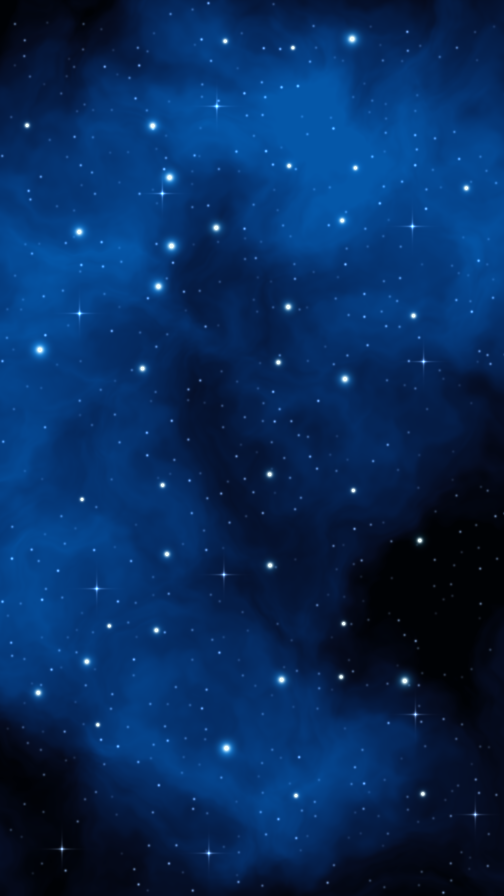
Write a WebGL 1 fragment shader that draws this texture.

```glsl
precision highp float;
// Deep blue nebula: a dark cavity inside a lopsided glowing ring of cloud,
// shaped by domain-warped gradient noise, then strewn with three grids of
// jittered stars: faint dust, bright haloed stars and cross-shaped sparkles.
uniform vec2 u_resolution;

// Nebula (lengths in canvas heights, tones as blue level)
const vec2  CAVITY_CENTER = vec2(0.33, 0.54);
const vec2  SHADED_SIDE   = vec2(0.75, -0.66);
const float RING_RADIUS   = 0.33;
const float RING_WIDTH    = 0.15;
const float RING_TONE     = 0.31;
const float BASE_TONE     = 0.20;
const float EDGE_FADE     = 0.17;
const float CLOUD_SCALE   = 4.5;
const float CLOUD_TONE    = 0.24;
const float WISP_TONE     = 0.07;
const float WARP          = 0.075;
const vec2  TONE_RANGE    = vec2(0.02, 0.66);

// Stars: cell size, share of cells filled
const vec2  DUST_GRID     = vec2(0.020, 0.42);
const vec2  STAR_GRID     = vec2(0.070, 0.36);
const vec2  SPARKLE_GRID  = vec2(0.140, 0.22);
const float DUST_RADIUS   = 0.0015;
const float STAR_RADIUS   = 0.0036;
const float HALO_RADIUS   = 0.0085;
const float SPIKE_LENGTH  = 0.0060;
const float SPIKE_WIDTH   = 0.0011;
const vec3  DUST_COLOR    = vec3(0.55, 0.68, 0.85);
const vec3  STAR_COLOR    = vec3(0.94, 1.00, 1.00);
const vec3  HALO_COLOR    = vec3(0.08, 0.36, 0.48);
const vec3  SPARKLE_COLOR = vec3(0.60, 0.74, 0.92);

float hash(vec2 p) {
  vec3 q = fract(vec3(p.xyx) * 0.1031);
  q += dot(q, q.yzx + 33.33);
  return fract((q.x + q.y) * q.z);
}

vec2 gradient(vec2 cell) {
  float angle = 6.28318 * hash(cell + 17.0);
  return vec2(cos(angle), sin(angle));
}

float gradientNoise(vec2 p) {
  vec2 i = floor(p), f = fract(p);
  vec2 u = f * f * f * (f * (f * 6.0 - 15.0) + 10.0);
  vec2 e = vec2(1.0, 0.0);
  float low  = mix(dot(gradient(i), f), dot(gradient(i + e), f - e), u.x);
  float high = mix(dot(gradient(i + e.yx), f - e.yx),
                   dot(gradient(i + e.xx), f - e.xx), u.x);
  return mix(low, high, u.y);
}

float fbm(vec2 p) {
  float sum = 0.0, amplitude = 1.0;
  for (int i = 0; i < 5; i++) {
    sum += amplitude * gradientNoise(p);
    p = mat2(1.6, 1.2, -1.2, 1.6) * p + 7.3;
    amplitude *= 0.48;
  }
  return sum;
}

float glow(vec2 offset, float radius) {
  return exp(-dot(offset, offset) / (radius * radius));
}

// Blue level of the cloud
float nebulaTone(vec2 p) {
  vec2 warp = vec2(fbm(p * CLOUD_SCALE + 3.0), fbm(p * CLOUD_SCALE + 41.0));
  vec2 q = p + WARP * warp;
  vec2 d = q - CAVITY_CENTER;
  float r = length(d);
  float side = 0.5 - 0.5 * dot(d / max(r, 0.001), SHADED_SIDE);
  float ring = exp(-pow((r - RING_RADIUS) / RING_WIDTH, 2.0));
  float tone = BASE_TONE + RING_TONE * ring * side;
  tone -= EDGE_FADE * smoothstep(0.36, 0.60, r);
  // Brighter lobes and the void on the right
  tone += 0.24 * glow(q - vec2(0.48, 0.76), 0.14);
  tone += 0.13 * glow(q - vec2(0.32, 0.90), 0.09);
  tone += 0.18 * glow(q - vec2(0.27, 0.13), 0.17);
  tone += 0.12 * glow(q - vec2(0.03, 0.33), 0.13);
  tone -= 0.20 * glow(q - vec2(0.56, 0.28), 0.14);
  // Billows and thin filaments
  tone += CLOUD_TONE * fbm(q * CLOUD_SCALE + warp * 0.4 + 11.0);
  float ridge = 1.0 - abs(fbm(q * CLOUD_SCALE * 1.3 + 23.0)) * 2.5;
  tone += WISP_TONE * max(ridge, 0.0) * smoothstep(0.1, 0.4, tone);
  return clamp(tone, TONE_RANGE.x, TONE_RANGE.y);
}

// Offset to the star of this cell (xy), its random rank (z), present or not (w)
vec4 starInCell(vec2 p, vec2 grid, float spread, float seed) {
  vec2 cell = floor(p / grid.x) + seed;
  vec2 jitter = vec2(hash(cell + 5.1), hash(cell + 71.7)) - 0.5;
  vec2 offset = (fract(p / grid.x) - 0.5 - spread * jitter) * grid.x;
  return vec4(offset, hash(cell + 133.3), step(hash(cell + 211.9), grid.y));
}

void main() {
  vec2 p = gl_FragCoord.xy / u_resolution.y;
  float tone = nebulaTone(p);
  vec3 color = vec3(0.02 * smoothstep(0.0, 0.15, tone),
                    tone * (0.33 + 0.28 * tone), tone);

  vec4 dust = starInCell(p, DUST_GRID, 0.75, 100.0);
  float dustLight = mix(0.12, 0.75, dust.z * dust.z);
  color += DUST_COLOR * dust.w * dustLight * glow(dust.xy, DUST_RADIUS);

  vec4 sparkle = starInCell(p, SPARKLE_GRID, 0.6, 300.0);
  vec2 a = abs(sparkle.xy);
  vec2 spikes = exp(-a.yx * a.yx / (SPIKE_WIDTH * SPIKE_WIDTH) - a / SPIKE_LENGTH);
  float cross = 0.5 * (spikes.x + spikes.y) + 0.4 * glow(a, STAR_RADIUS * 0.7);
  color += SPARKLE_COLOR * sparkle.w * cross;

  vec4 star = starInCell(p, STAR_GRID, 0.55, 500.0);
  float size = mix(0.55, 1.0, star.z);
  color += HALO_COLOR * star.w * star.z * glow(star.xy, HALO_RADIUS * size);
  float core = min(1.4 * glow(star.xy, STAR_RADIUS * size), 1.0);
  color = mix(color, STAR_COLOR, star.w * core);

  gl_FragColor = vec4(color, 1.0);
}
```
